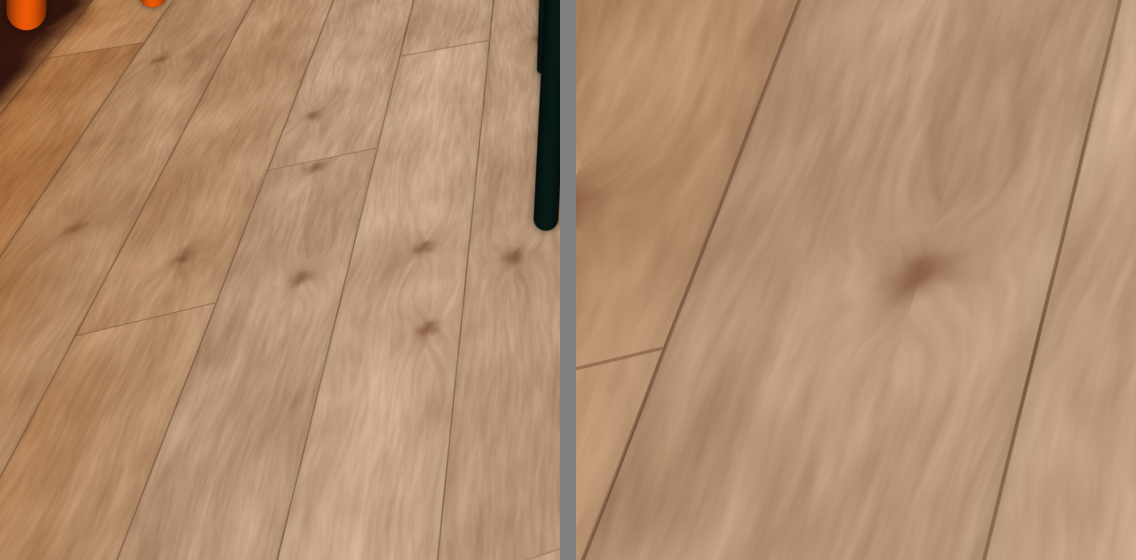
Left: the whole. Right: its middle third, enlarged.
Reproduce this texture procedurally as a Shadertoy shader.

```glsl
// Oak plank floor receding in perspective, with a few furniture legs at the top edge.
#define VANISHING vec2(0.982, 2.0)
#define PLANK_WIDTH 0.1432
#define PLANK_LENGTH 0.564
#define STAGGER 0.1175
#define JOINT_SKEW 0.17
#define SEAM_WIDTH 0.0011
#define GRAIN_AMOUNT 0.09
#define BLOTCH_AMOUNT 0.13
#define PLANK_VARIATION 0.05
#define KNOT_SPACING 0.11
#define KNOT_CHANCE 0.6

const vec3 PALE_OAK = vec3(0.74, 0.605, 0.49);
const vec3 MID_OAK = vec3(0.69, 0.53, 0.39);
const vec3 AMBER_OAK = vec3(0.68, 0.46, 0.27);
const vec3 SEAM_BROWN = vec3(0.40, 0.26, 0.17);
const vec3 KNOT_BROWN = vec3(0.45, 0.28, 0.17);
const vec3 SHADOW = vec3(0.20, 0.085, 0.05);
const vec3 LEG_GREEN = vec3(0.03, 0.10, 0.08);
const vec3 LEG_ORANGE = vec3(0.92, 0.34, 0.03);

vec2 hash2(vec2 p) {
    vec3 q = fract(p.xyx * vec3(0.1031, 0.1030, 0.0973));
    q += dot(q, q.yzx + 33.33);
    return fract((q.xx + q.yz) * q.zy);
}

float gradientNoise(vec2 p) {
    vec2 i = floor(p), f = fract(p);
    vec2 s = f * f * f * (f * (f * 6.0 - 15.0) + 10.0);
    vec4 corner;
    for (int k = 0; k < 4; k++) {
        vec2 o = vec2(k & 1, k >> 1);
        float angle = 6.2832 * hash2(i + o).x;
        corner[k] = dot(vec2(cos(angle), sin(angle)), f - o);
    }
    return mix(mix(corner.x, corner.y, s.x), mix(corner.z, corner.w, s.x), s.y);
}

float fbm(vec2 p) {
    float sum = 0.0, amp = 1.0;
    for (int k = 0; k < 3; k++) {
        sum += amp * gradientNoise(p);
        p = p * 2.03 + 17.3;
        amp *= 0.5;
    }
    return sum;
}

// Paints a rounded post from a to b, shaded across its width.
void paintLeg(inout vec3 color, vec2 p, vec2 a, vec2 b, float radius, vec3 paint, float pixel) {
    vec2 axis = b - a;
    vec2 offset = p - a - axis * clamp(dot(p - a, axis) / dot(axis, axis), 0.0, 1.0);
    float dist = length(offset) - radius;
    float side = offset.x / radius;
    color *= 1.0 - 0.3 * exp(-max(dist, 0.0) / 0.006);
    color = mix(color, paint * (1.0 - 0.55 * side * side), smoothstep(pixel, -pixel, dist));
}

void mainImage(out vec4 fragColor, in vec2 fragCoord) {
    vec2 p = fragCoord / iResolution.xy;
    float pixel = 1.0 / min(iResolution.x, iResolution.y);

    // Floor plane: lane counts planks across, along runs down their length
    float depth = VANISHING.y - p.y;
    float across = (p.x - VANISHING.x) / depth;
    float lane = (across + 0.1003) / PLANK_WIDTH;
    float along = 1.0 / depth - JOINT_SKEW * across;
    float row = floor(lane);
    float inLane = lane - row;
    float board = (along - 0.95 - STAGGER * (row + 1.0)) / PLANK_LENGTH;
    vec2 plankId = vec2(row, floor(board)) + 40.0;
    vec2 plankHash = hash2(plankId);
    vec2 shift = plankHash * 50.0;

    // Scattered knots, each bending the grain around it
    float knotRow = along / KNOT_SPACING + plankHash.x;
    vec2 cell = vec2(row * 3.0, floor(knotRow)) + 70.0;
    vec2 center = 0.25 + 0.5 * hash2(cell);
    vec2 toKnot = vec2(inLane - center.x, (fract(knotRow) - center.y) * KNOT_SPACING);
    float hasKnot = step(hash2(cell + 9.7).y, KNOT_CHANCE);
    vec2 q = toKnot / vec2(0.085, 0.006);
    q += 0.6 * vec2(gradientNoise(q * 0.9 + shift), gradientNoise(q * 0.9 - shift));
    float knot = hasKnot * exp(-dot(q, q));
    float bend = hasKnot * exp(-dot(q, q) * 0.12);

    // Grain: fine streaks, longer figure and broad blotches
    vec2 wood = vec2(lane, along);
    wood.x += 0.12 * gradientNoise(wood * vec2(1.5, 12.0) + shift) + 0.12 * bend * sign(toKnot.x);
    float streaks = fbm(wood * vec2(24.0, 45.0) + shift);
    float figure = fbm(wood * vec2(7.0, 9.0) + shift.yx);
    float blotch = fbm(wood * vec2(1.6, 14.0) - shift);

    // Warm light on the left fading to pale oak on the right
    float light = p.x + 0.3 * (1.0 - p.y) + 0.12 * blotch + 0.15 * (plankHash.y - 0.5);
    vec3 color = mix(AMBER_OAK, MID_OAK, smoothstep(0.0, 0.38, light));
    color = mix(color, PALE_OAK, smoothstep(0.35, 0.75, light));
    float tone = GRAIN_AMOUNT * (streaks + 0.9 * figure) + BLOTCH_AMOUNT * blotch;
    tone += PLANK_VARIATION * (plankHash.x - 0.5) * 2.0;
    color *= 1.0 + tone * vec3(0.8, 1.0, 1.15);
    color = mix(color, KNOT_BROWN, 0.6 * knot + 0.08 * bend);

    // Long seams and fainter butt joints
    float seamDist = min(inLane, 1.0 - inLane) * PLANK_WIDTH * depth / sqrt(1.0 + across * across);
    float jointDist = abs(board - round(board)) * PLANK_LENGTH * depth * depth;
    float seam = smoothstep(SEAM_WIDTH + pixel, SEAM_WIDTH - pixel, seamDist);
    float joint = smoothstep(SEAM_WIDTH + pixel, SEAM_WIDTH - pixel, jointDist);
    float wear = 0.75 + 0.5 * gradientNoise(vec2(row * 7.3, along * 30.0));
    color = mix(color, SEAM_BROWN, max(0.75 * seam, 0.5 * joint) * wear);
    color *= 1.0 - 0.06 * exp(-seamDist / 0.006);

    // Soft shadow in the upper left corner
    float shade = p.x * 1.2 + (1.0 - p.y) - 0.19 + 0.02 * blotch;
    color = mix(color, SHADOW * (1.0 + tone), smoothstep(0.035, -0.045, shade));

    // Furniture legs
    paintLeg(color, p, vec2(0.973, 1.1), vec2(0.966, 0.876), 0.007, LEG_GREEN, pixel);
    paintLeg(color, p, vec2(1.0, 1.1), vec2(0.975, 0.61), 0.022, LEG_GREEN, pixel);
    paintLeg(color, p, vec2(0.049, 1.1), vec2(0.047, 0.982), 0.036, LEG_ORANGE, pixel);
    paintLeg(color, p, vec2(0.273, 1.1), vec2(0.273, 1.013), 0.026, LEG_ORANGE, pixel);

    fragColor = vec4(clamp(color, 0.0, 1.0), 1.0);
}
```
